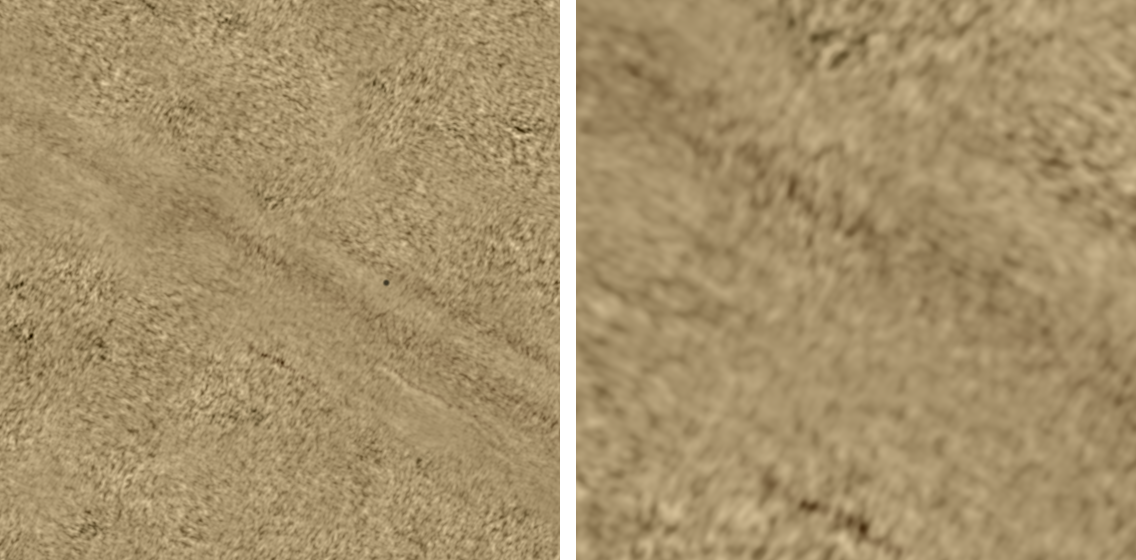
Left, the full canvas; right, a detail of the centre.
A Shadertoy shader for this texture:

```glsl
const vec3 SAND = vec3(0.660, 0.579, 0.428);
const vec3 RUT_TINT = vec3(0.93, 1.0, 0.90);
const vec3 TUFT_TINT = vec3(1.0, 0.92, 0.85);
const vec2 TRACK_START = vec2(0.0, 0.83);
const vec2 TRACK_DIR = vec2(0.857, -0.515);

vec2 hash22(vec2 p) {
    vec3 q = fract(vec3(p.xyx) * vec3(0.1031, 0.1030, 0.0973));
    q += dot(q, q.yzx + 33.33);
    return fract((q.xx + q.yz) * q.zy);
}

float cornerSlope(vec2 cell, vec2 offset) {
    return dot(hash22(cell) * 2.0 - 1.0, offset);
}

// Gradient noise, roughly -0.7 to 0.7
float noise(vec2 p) {
    vec2 i = floor(p), f = p - i;
    vec2 u = f * f * f * (f * (f * 6.0 - 15.0) + 10.0);
    vec2 e = vec2(1.0, 0.0);
    float low = mix(cornerSlope(i, f), cornerSlope(i + e, f - e), u.x);
    float high = mix(cornerSlope(i + e.yx, f - e.yx), cornerSlope(i + 1.0, f - 1.0), u.x);
    return mix(low, high, u.y);
}

float fbm(vec2 p) {
    float sum = 0.0, gain = 1.0;
    for (int i = 0; i < 4; i++) {
        sum += gain * noise(p);
        p = mat2(1.6, 1.2, -1.2, 1.6) * p + 17.3;
        gain *= 0.55;
    }
    return sum;
}

// Coordinates along and across a direction
vec2 alignTo(vec2 p, vec2 dir) {
    return vec2(dot(p, dir), dot(p, vec2(-dir.y, dir.x)));
}

// Short grains stretched along a direction
float grains(vec2 p, vec2 dir, float density) {
    vec2 q = alignTo(p, dir) * density;
    return noise(q * vec2(0.62, 1.0) + 40.0) + 0.8 * noise(q * vec2(1.2, 1.7) + 90.0);
}

// Soft stripe at a distance across the track, fading at both ends
float stripe(vec2 track, float center, float width, float from, float to) {
    float d = (track.y - center) / width;
    float ends = smoothstep(from - 0.06, from + 0.06, track.x)
               * (1.0 - smoothstep(to - 0.06, to + 0.06, track.x));
    return exp(-d * d) * ends;
}

// Dry tufts scattered one per cell, most cells left empty
float tufts(vec2 p, float cells) {
    vec2 home = floor(p * cells);
    float sum = 0.0;
    for (int y = -1; y <= 1; y++) {
        for (int x = -1; x <= 1; x++) {
            vec2 cell = home + vec2(x, y);
            vec2 rnd = hash22(cell + 71.0);
            vec2 d = p * cells - cell - hash22(cell + 23.0);
            d = alignTo(d, vec2(0.95, -0.31)) / vec2(0.24, 0.11);
            sum += step(0.66, rnd.x) * (0.4 + 0.6 * rnd.y) * exp(-dot(d, d));
        }
    }
    return sum;
}

void mainImage(out vec4 fragColor, in vec2 fragCoord) {
    vec2 uv = fragCoord / iResolution.xy;
    vec2 warp = vec2(noise(uv * 9.0 + 5.0), noise(uv * 9.0 + 31.0));

    // Track coordinates with a slight wander
    vec2 track = alignTo(uv - TRACK_START, TRACK_DIR);
    track.y += 0.012 * warp.x + 0.007 * noise(uv * 28.0) + 0.004 * noise(uv * 65.0);
    float edge = track.y + 0.07 * warp.y;
    float worn = smoothstep(-0.20, -0.11, edge) * (1.0 - smoothstep(0.04, 0.12, edge));

    // Grain direction changes in patches
    vec2 p = uv + 0.008 * warp;
    float lean = smoothstep(-0.25, 0.25, noise(uv * 5.0 + 12.0) + 0.25 * (0.4 - uv.y));
    float upright = grains(p, vec2(0.53, 0.848), 98.0);
    float shallow = grains(p, vec2(0.9, -0.436), 98.0);
    float grain = mix(shallow, upright, 0.15 + 0.8 * lean);
    grain -= 0.4 * max(-grain - 0.12, 0.0);
    float roughness = 1.0 + 0.8 * noise(uv * 7.0 + 60.0);

    // Ruts and ridges, broken up along their length
    float streaks = noise(track * vec2(7.0, 42.0)) + 0.8 * noise(track * vec2(20.0, 95.0) + 8.0);
    float ruts = 0.055 * stripe(track, 0.0, 0.028, 0.36, 1.5)
               + 0.028 * stripe(track, -0.02, 0.022, -0.2, 0.4)
               + 0.055 * stripe(track, 0.09, 0.013, 0.62, 1.5)
               + 0.095 * stripe(track, -0.155, 0.0045, 0.60, 0.78)
               + 0.060 * stripe(track, -0.060, 0.0050, 0.82, 1.08);
    float ridges = 0.035 * stripe(track, -0.138, 0.013, 0.56, 0.80)
                 + 0.050 * stripe(track, -0.071, 0.0050, 0.82, 1.08)
                 + 0.025 * stripe(track, 0.045, 0.022, 0.0, 1.4)
                 + 0.030 * stripe(track, -0.050, 0.010, -0.2, 0.25);
    ruts *= max(1.0 + 1.3 * streaks - 1.6 * grain, 0.1);

    // Light and dark layers
    float clumps = smoothstep(0.15, 0.6, fbm(uv * vec2(13.0, 19.0) + 3.0)) * (1.0 - 0.7 * worn);
    float tuft = tufts(uv + 0.025 * warp + 0.012 * noise(uv * 40.0), 7.0) * (1.0 - 0.8 * worn);
    float tone = grain * 0.245 * roughness * mix(1.0, 0.52, worn);
    tone += 0.058 * fbm(uv * 4.0 + 20.0) + 0.06 * fbm(uv * vec2(18.0, 26.0)) * (1.0 - 0.5 * worn);
    tone += worn * (0.07 * streaks - 0.006) + ridges;
    tone -= 0.05 * clumps * (1.0 - 1.5 * grain);

    vec3 color = SAND + tone * vec3(1.0, 1.0, 0.96);
    color -= ruts * RUT_TINT;
    color -= 0.15 * tuft * max(0.7 - 1.8 * grain, 0.0) * TUFT_TINT;

    // Lone dark pebble
    float pebble = 1.0 - smoothstep(0.002, 0.008, length(uv - vec2(0.69, 0.495)));
    color = mix(color, vec3(0.17, 0.15, 0.09), 0.85 * pebble);

    fragColor = vec4(clamp(color, 0.0, 1.0), 1.0);
}
```
